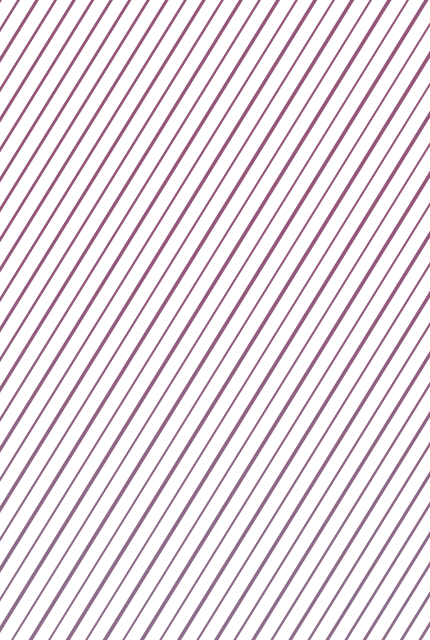
A Shadertoy shader for this pattern:

```glsl
// Thin mauve diagonal stripes on white, with slowly beating line weights.

#define PITCH 0.02897       // horizontal stripe spacing, in canvas heights
#define SLOPE 1.617         // rise over run of each stripe
#define LINE_WIDTH 0.0045   // mean line width, in canvas heights
#define WIDTH_SWING 0.0013  // largest change of width between neighbours
#define BEAT_START 6.5      // stripe where neighbours have equal weight
#define BEAT_LENGTH 37.0    // stripes until the weights are equal again
#define TOP_INK vec3(0.58, 0.34, 0.48)
#define BOTTOM_INK vec3(0.55, 0.43, 0.54)
#define PAPER vec3(1.0)

const float PI = 3.14159;

// Neighbours alternate heavy and light; the contrast swells and fades.
float stripeWidth(float index) {
    float alternate = 2.0 * mod(index, 2.0) - 1.0;
    float contrast = sin(PI * (index - BEAT_START) / BEAT_LENGTH);
    return LINE_WIDTH + WIDTH_SWING * alternate * contrast;
}

// Pixel coverage of the nearest stripe; origin at the top left corner.
float stripeCoverage(vec2 p, float pixel) {
    float phase = (p.x + p.y / SLOPE) / PITCH;
    float index = floor(phase + 0.5);
    float perpendicular = PITCH * SLOPE / sqrt(1.0 + SLOPE * SLOPE);
    float distanceToAxis = abs(phase - index) * perpendicular;
    float edge = 0.5 * stripeWidth(index) - distanceToAxis;
    return clamp(edge / pixel + 0.5, 0.0, 1.0);
}

void mainImage(out vec4 fragColor, in vec2 fragCoord) {
    float pixel = 1.0 / iResolution.y;
    vec2 p = vec2(fragCoord.x, iResolution.y - fragCoord.y) * pixel;

    // Ink turns greyer toward the bottom
    vec3 ink = mix(TOP_INK, BOTTOM_INK, smoothstep(0.3, 1.0, p.y));
    fragColor = vec4(mix(PAPER, ink, stripeCoverage(p, pixel)), 1.0);
}
```
